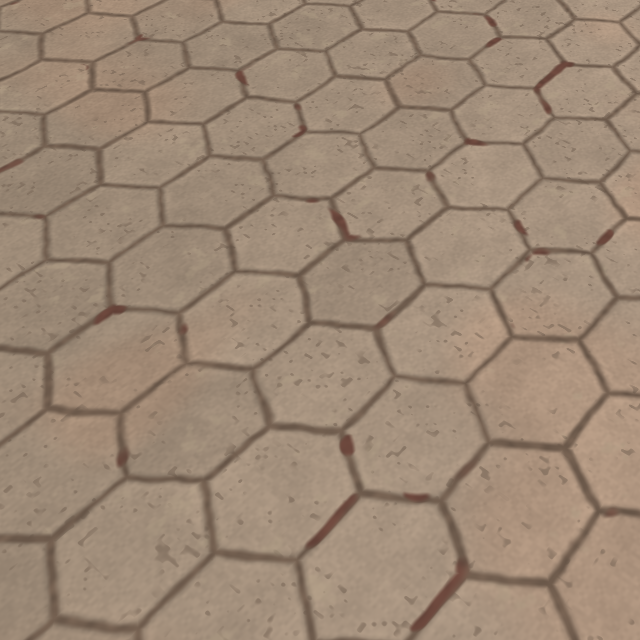
Give the GLSL for this texture, as a Shadertoy shader.

```glsl
// Worn hexagonal clay paving seen in perspective, with dark joints and reddish debris.

float hash(vec2 p) {
    vec3 q = fract(p.xyx * vec3(0.1031, 0.1030, 0.0973));
    q += dot(q, q.yzx + 33.33);
    return fract((q.x + q.y) * q.z);
}

float noise(vec2 p) {
    vec2 i = floor(p), f = fract(p);
    f = f * f * (3.0 - 2.0 * f);
    return mix(mix(hash(i), hash(i + vec2(1, 0)), f.x),
               mix(hash(i + vec2(0, 1)), hash(i + vec2(1, 1)), f.x), f.y);
}

float fbm(vec2 p) {
    float sum = 0.0, amp = 0.5;
    for (int i = 0; i < 4; i++) {
        sum += amp * noise(p);
        p = mat2(1.6, 1.2, -1.2, 1.6) * p + 7.3;
        amp *= 0.5;
    }
    return sum / 0.9375;
}

// Canvas position to floor position, where neighbouring tile centres are 1 apart.
vec2 floorPosition(vec2 uv) {
    mat3 floorToCanvas = mat3(0.1053, -0.1159, -0.0565,
                              0.1137,  0.2043,  0.1040,
                              0.5078,  0.4167,  1.0);
    vec3 h = inverse(floorToCanvas) * vec3(uv, 1.0);
    vec2 cell = h.xy / h.z;
    return vec2(cell.x - 0.5 * cell.y, 0.866 * cell.y);
}

// Offset from the centre of the nearest tile.
vec2 hexLocal(vec2 p) {
    vec2 s = vec2(1.0, 1.7320508);
    vec2 a = p - s * round(p / s);
    vec2 b = p - s * (round(p / s - 0.5) + 0.5);
    return dot(a, a) < dot(b, b) ? a : b;
}

// Distance inwards from the tile border.
float hexBorder(vec2 p) {
    p = abs(p);
    return 0.5 - max(p.x, dot(p, vec2(0.5, 0.8660254)));
}

void mainImage(out vec4 fragColor, in vec2 fragCoord) {
    vec2 uv = fragCoord / iResolution.xy;
    vec2 p = floorPosition(uv);
    float pixel = 0.5 * length(fwidth(p));
    vec2 seed = p + 40.0;

    // Slightly crooked, chipped outlines
    vec2 bent = p + 0.045 * (vec2(noise(seed * 2.3), noise(seed * 2.3 + 19.0)) - 0.5)
                  + 0.018 * (vec2(noise(seed * 11.0), noise(seed * 11.0 + 31.0)) - 0.5);
    vec2 local = hexLocal(bent);
    vec2 id = round((bent - local) * vec2(2.0, 1.1547)) + 50.0;
    float border = hexBorder(local);

    // Tile face: tone per tile, mottling and grain
    vec3 color = mix(vec3(0.595, 0.525, 0.452), vec3(0.665, 0.585, 0.508),
                     smoothstep(-0.1, 1.0, 0.75 * uv.x + 0.25 * (1.0 - uv.y)));
    color *= 1.0 + 0.055 * (hash(id) - 0.5);
    color *= 1.0 + 0.13 * (fbm(seed * 4.0) - 0.5);
    color *= 1.0 + 0.07 * (noise(seed * 38.0) - 0.5);
    color += vec3(0.025, 0.002, -0.006) * smoothstep(0.5, 0.85, noise(seed * 0.9 + 5.0));

    // Dark pits and pale scuffs
    float pits = smoothstep(0.74, 0.92, noise(seed * vec2(19.0, 25.0)))
               * smoothstep(0.35, 0.65, noise(seed * 5.0 + 9.0));
    color = mix(color, vec3(0.46, 0.39, 0.33), 0.55 * pits);
    float scuffs = smoothstep(0.66, 0.82, fbm(seed * 5.0 + 60.0));
    color = mix(color, vec3(0.70, 0.63, 0.53), 0.4 * scuffs);

    // Pale worn rim beside a soft shadow
    float rim = smoothstep(0.03, 0.06, border) * (1.0 - smoothstep(0.06, 0.12, border));
    color *= 1.0 + 0.04 * rim * noise(seed * 6.0);
    color *= 1.0 - 0.10 * (1.0 - smoothstep(0.02, 0.07, border));

    // Joints of uneven width, widened by clumps of debris
    float debris = smoothstep(0.80, 0.90, noise(seed * 3.1 + 14.0));
    float width = 0.014 + 0.017 * noise(seed * 3.0 + 80.0) + 0.028 * debris;
    float blur = 0.013 + pixel;
    float joint = 1.0 - smoothstep(width - blur, width + blur, border);
    vec3 jointColor = mix(vec3(0.425, 0.350, 0.292), vec3(0.40, 0.255, 0.215), debris);
    jointColor *= 0.9 + 0.2 * noise(seed * 17.0);
    color = mix(color, jointColor, 0.93 * joint);

    fragColor = vec4(color, 1.0);
}
```
